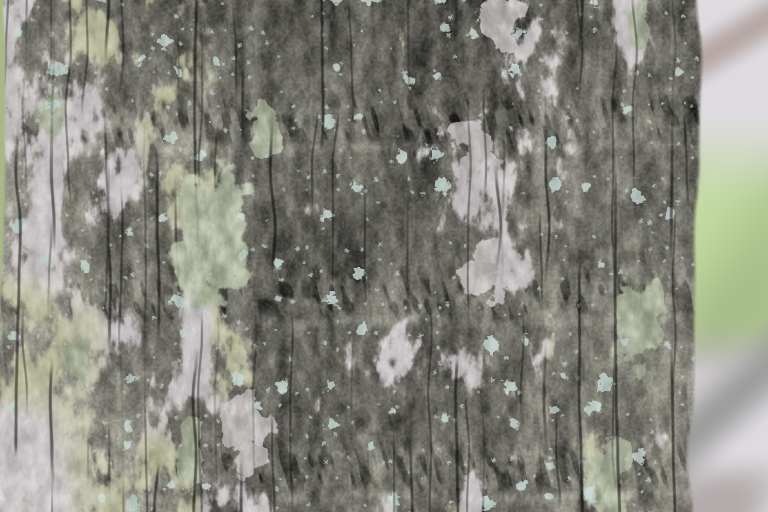
This texture is drawn by a WebGL 2 fragment shader. Its source:

```glsl
#version 300 es
precision highp float;
// A weathered tree trunk: grey-olive bark with growth rings, slits and cracks,
// a pale flaking side and crusts of lichen, before a blurred background.
// Built from value noise, warped column repeats and hashed cells of blobs.
uniform vec2 u_resolution;
out vec4 fragColor;

float hash(vec2 p) {
  vec3 q = fract(p.xyx * 0.1031);
  q += dot(q, q.yzx + 33.33);
  return fract((q.x + q.y) * q.z);
}

float noise(vec2 p) {
  vec2 i = floor(p), f = fract(p);
  f = f * f * (3.0 - 2.0 * f);
  vec2 e = vec2(1.0, 0.0);
  return mix(mix(hash(i), hash(i + e), f.x),
             mix(hash(i + e.yx), hash(i + e.xx), f.x), f.y);
}

float fbm(vec2 p) {
  float sum = 0.0, amp = 0.5;
  for (int i = 0; i < 5; i++) {
    sum += amp * noise(p);
    p = mat2(1.94, 0.36, -0.36, 1.94) * p + 17.3;
    amp *= 0.5;
  }
  return sum / 0.97;
}

// Coverage of one ragged ellipse.
float blob(vec2 p, vec2 center, vec2 radii, float ragged, float pixel) {
  float soft = max(0.1, pixel / radii.x);
  float d = length((p - center) / radii) - 1.0 + ragged;
  return smoothstep(soft, -soft, d);
}

// Scattered blobs, one per hashed cell: x is coverage, y a random tint.
vec2 blobs(vec2 p, float cell, float chance, float size, float stretch, float seed, float pixel) {
  vec2 home = floor(p / cell), best = vec2(0.0);
  float ragged = 2.4 * (fbm(p * 1.3 / size + seed) - 0.5);
  for (int j = -1; j <= 1; j++)
    for (int i = -1; i <= 1; i++) {
      vec2 id = home + vec2(i, j);
      if (hash(id + seed) > chance) continue;
      vec2 shift = vec2(hash(id + seed + 3.7), hash(id + seed + 8.1));
      float r = size * mix(0.45, 1.0, hash(id + seed + 5.3));
      float cover = blob(p, (id + 0.2 + 0.6 * shift) * cell, r * vec2(1.0, stretch), ragged, pixel);
      if (cover > best.x) best = vec2(cover, hash(id + seed + 11.9));
    }
  return best;
}

// Broken vertical cracks, one wandering line per column.
float cracks(vec2 p, float spacing, float width, float pixel) {
  float x = (p.x + 0.014 * noise(p * vec2(4.0, 9.0))) / spacing;
  float column = floor(x);
  float d = abs(fract(x) - mix(0.25, 0.75, hash(vec2(column, 4.0)))) * spacing;
  float gate = smoothstep(0.5, 0.72, noise(vec2(column * 7.3, p.y * 5.0)));
  return gate * smoothstep(width + pixel, 0.3 * width, d);
}

vec3 backdrop(vec2 p) {
  float drift = noise(vec2(p.x * 5.0 - p.y * 3.0, p.y * 5.0 + 2.0));
  vec3 c = mix(vec3(0.70, 0.67, 0.67), vec3(0.87, 0.86, 0.88), smoothstep(0.2, 0.6, drift));
  float leaf = smoothstep(0.26, 0.40, p.y) * smoothstep(0.80, 0.58, p.y);
  c = mix(c, mix(vec3(0.62, 0.71, 0.50), vec3(0.79, 0.88, 0.66), drift), leaf);
  float branch = smoothstep(0.07, 0.0, abs(p.y - 0.92 - 0.6 * (p.x - 1.43)));
  c = mix(c, vec3(0.63, 0.55, 0.52), 0.65 * branch);
  float shade = smoothstep(0.12, 0.0, abs(p.y - 0.24 - 0.9 * (p.x - 1.45)));
  return mix(c, vec3(0.54, 0.54, 0.53), 0.75 * shade);
}

vec3 bark(vec2 p, float pixel) {
  float grain = fbm(p * vec2(60.0, 34.0));
  float fibre = fbm(p * vec2(34.0, 6.0) + 5.0);
  float cloud = fbm(p * vec2(5.0, 4.0) + 31.0);
  float pale = smoothstep(0.62, 0.05, p.x);
  float rim = smoothstep(0.92, 1.32, p.x);

  // Base tone from slow clouds, upright fibres and fine grain.
  float tone = 0.385 + 0.17 * pale + 0.08 * rim + 0.30 * (cloud - 0.5);
  tone += 0.28 * (fibre - 0.5) + 0.34 * (grain - 0.5);
  tone += 0.09 * (noise(p * 230.0) - 0.5);

  // Growth rings: a pale ridge with short slanted slits above it.
  float level = p.y - 0.04 + 0.03 * (noise(vec2(p.x * 4.0, 2.0)) - 0.5);
  float ring = fract(level / 0.34);
  float ridge = smoothstep(0.05, 0.0, min(ring, 1.0 - ring));
  float zone = smoothstep(0.0, 0.08, ring) * smoothstep(0.42, 0.16, ring);
  float slit = smoothstep(0.52, 0.76, noise(vec2(p.x * 95.0 + p.y * 24.0, p.y * 30.0)));
  tone += 0.09 * ridge * smoothstep(0.3, 0.6, fibre) + zone * (0.04 - 0.17 * slit);
  vec3 c = tone * vec3(1.01, 1.0, 0.93);

  // Pale flaking crust, dense on the left and sparse elsewhere.
  float crust = fbm(p * vec2(13.0, 6.5) + 70.0) + 0.24 * pale + 0.25 * (grain - 0.5);
  vec3 crustColor = mix(vec3(0.81, 0.79, 0.80), vec3(0.74, 0.74, 0.62),
                        smoothstep(0.52, 0.68, noise(p * vec2(6.0, 3.0) + 9.0)));
  c = mix(c, crustColor + 0.25 * (grain - 0.5), 0.85 * smoothstep(0.63, 0.74, crust));

  // Lichen: one broad crust, upright patches, then crumbs and flecks.
  float ragged = 1.5 * (fbm(p * 22.0) - 0.5);
  float broad = blob(p, vec2(0.42, 0.55), vec2(0.073, 0.13), ragged, pixel);
  vec2 patches = blobs(p, 0.22, 0.48, 0.044, 1.75, 21.0, pixel);
  vec2 crumbs = blobs(p, 0.075, 0.34, 0.013, 1.1, 43.0, pixel);
  vec2 flecks = blobs(p, 0.028, 0.30, 0.0042, 1.0, 67.0, pixel);
  vec3 sage = vec3(0.67, 0.70, 0.61) + 0.35 * (grain - 0.5);
  vec3 patchColor = mix(sage, vec3(0.77, 0.75, 0.75) + 0.3 * (grain - 0.5), step(0.5, patches.y));
  c = mix(c, patchColor, 0.88 * patches.x);
  c = mix(c, sage + 0.03, 0.92 * broad);
  c = mix(c, vec3(0.75, 0.81, 0.79) + 0.2 * (grain - 0.5), 0.9 * crumbs.x);
  c = mix(c, vec3(0.74, 0.77, 0.75), 0.75 * flecks.x);

  float split = max(cracks(p, 0.085, 0.0028, pixel), 0.7 * cracks(p + 3.1, 0.037, 0.0018, pixel));
  return c * (1.0 - 0.5 * split * (1.0 - 0.8 * broad));
}

void main() {
  float pixel = 1.0 / u_resolution.y;
  vec2 p = gl_FragCoord.xy * pixel;
  float wobble = 0.016 * (noise(vec2(p.y * 9.0, 1.0)) - 0.5);
  float right = 1.345 + 0.022 * p.y + wobble;
  float left = 0.012 * smoothstep(0.3, 0.6, p.y) - 0.004 + wobble * 0.4;
  float trunk = smoothstep(right + 0.006, right - 0.006, p.x) * smoothstep(left - 0.004, left + 0.004, p.x);
  vec3 behind = p.x < 0.5 ? vec3(0.66, 0.72, 0.53) : backdrop(p);
  fragColor = vec4(clamp(mix(behind, bark(p, pixel), trunk), 0.0, 1.0), 1.0);
}
```
